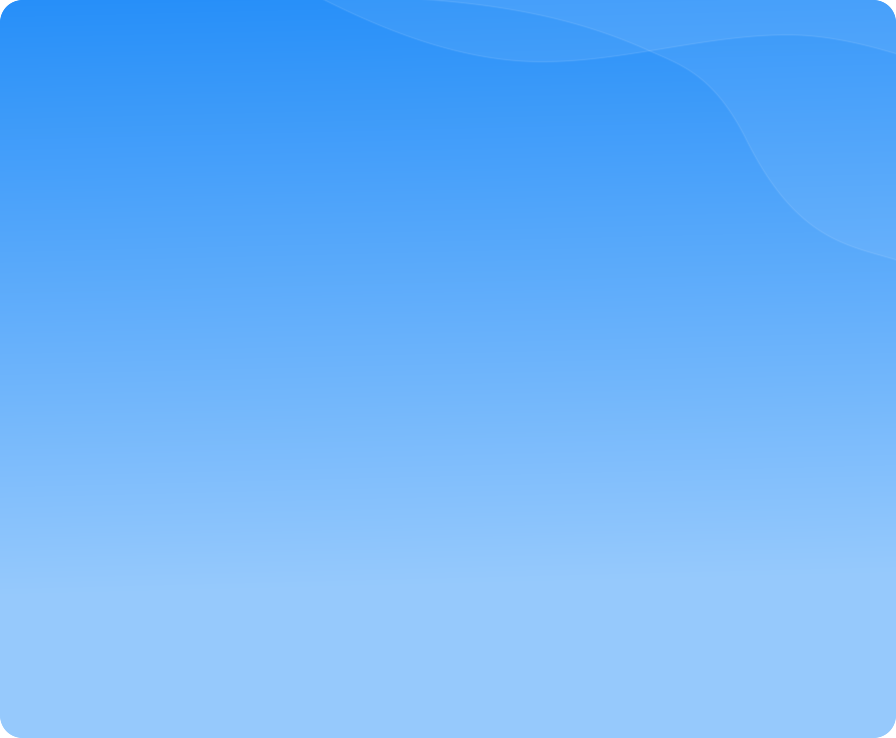
This background is drawn by a WebGL 1 fragment shader. Its source:

```glsl
precision highp float;

uniform vec2 u_resolution;

#define SKY_TOP vec3(0.15, 0.56, 0.975)
#define SKY_BOTTOM vec3(0.59, 0.79, 0.99)
#define PAGE_COLOR vec3(1.0)
#define FADE_END 0.812
#define FADE_TILT 0.03
#define CORNER_RADIUS 0.025
#define WAVE_ALPHA 0.07
#define RIM_ALPHA 0.07
#define RIM_WIDTH 0.0012

// Cubic through two knots (x, y, slope), straight before the first
float segment(vec3 a, vec3 b, float x) {
  float span = b.x - a.x;
  float t = clamp((x - a.x) / span, 0.0, 1.0);
  float s = 1.0 - t;
  float ease = t * t * (3.0 - 2.0 * t);
  float bend = span * t * s * (a.z * s - b.z * t);
  return mix(a.y, b.y, ease) + bend + a.z * min(x - a.x, 0.0);
}

// Lower edges of the two waves, measured down from the top
float shallowWave(float x) {
  vec3 start = vec3(0.362, 0.0, 0.5);
  vec3 trough = vec3(0.605, 0.069, 0.0);
  vec3 crest = vec3(0.879, 0.039, 0.0);
  vec3 end = vec3(1.0, 0.060, 0.3);
  if (x < trough.x) return segment(start, trough, x);
  if (x < crest.x) return segment(trough, crest, x);
  return segment(crest, end, x);
}

float steepWave(float x) {
  vec3 start = vec3(0.482, 0.0, 0.08);
  vec3 shoulder = vec3(0.723, 0.056, 0.45);
  vec3 drop = vec3(0.833, 0.156, 2.0);
  vec3 end = vec3(1.0, 0.290, 0.3);
  if (x < shoulder.x) return segment(start, shoulder, x);
  if (x < drop.x) return segment(shoulder, drop, x);
  return segment(drop, end, x);
}

// Approximate distance to an edge from its height and local slope
float edgeDistance(float height, float nextHeight, float stepSize, float y) {
  float slope = (nextHeight - height) / stepSize;
  return (height - y) / sqrt(1.0 + slope * slope);
}

// White veil with a faint bright rim
vec3 addWave(vec3 color, float dist, float pixel) {
  float fill = smoothstep(-0.5 * pixel, 0.5 * pixel, dist);
  float rim = 1.0 - smoothstep(0.0, RIM_WIDTH + 0.5 * pixel, abs(dist));
  return mix(color, vec3(1.0), WAVE_ALPHA * fill + RIM_ALPHA * rim);
}

float roundedBox(vec2 p, vec2 halfSize, float radius) {
  vec2 q = abs(p) - halfSize + radius;
  return length(max(q, 0.0)) + min(max(q.x, q.y), 0.0) - radius;
}

void main() {
  // Canvas width is one unit, y runs downward
  float pixel = 1.0 / u_resolution.x;
  vec2 size = u_resolution * pixel;
  vec2 p = gl_FragCoord.xy * pixel;
  p.y = size.y - p.y;

  // Slightly tilted sky gradient
  float fade = (p.y / size.y + FADE_TILT * p.x) / FADE_END;
  vec3 color = mix(SKY_TOP, SKY_BOTTOM, clamp(fade, 0.0, 1.0));

  // Overlapping waves
  float dx = 0.001;
  float shallow = edgeDistance(shallowWave(p.x), shallowWave(p.x + dx), dx, p.y);
  float steep = edgeDistance(steepWave(p.x), steepWave(p.x + dx), dx, p.y);
  color = addWave(color, shallow, pixel);
  color = addWave(color, steep, pixel);

  // Rounded card corners
  float card = roundedBox(p - 0.5 * size, 0.5 * size, CORNER_RADIUS);
  color = mix(color, PAGE_COLOR, smoothstep(-0.5 * pixel, 0.5 * pixel, card));

  gl_FragColor = vec4(color, 1.0);
}
```
